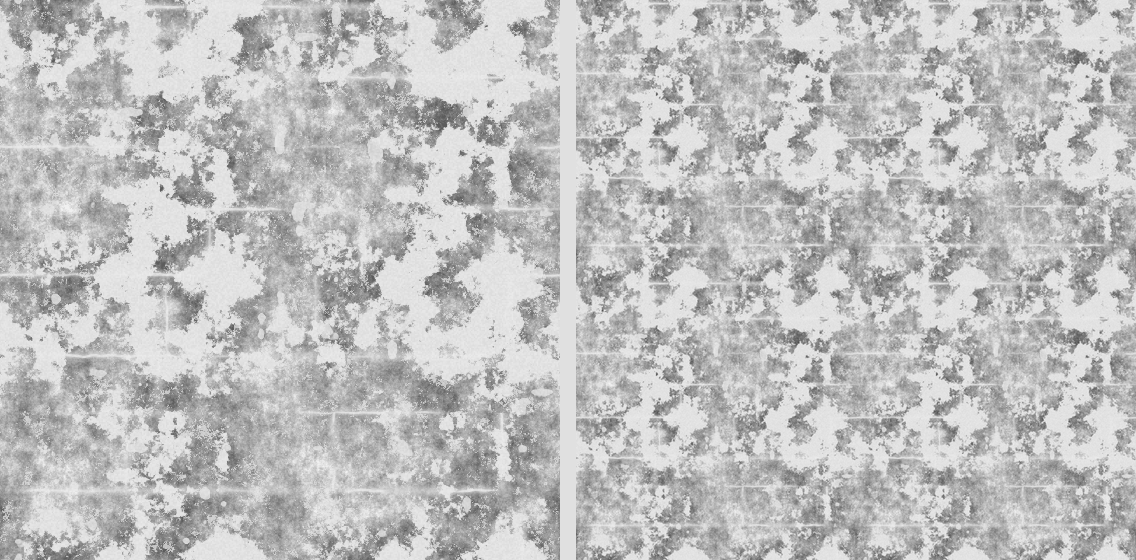
Left, the tile; right, the same tile 2 across and 2 down.
A WebGL 1 fragment shader for this texture:

```glsl
precision highp float;
// Weathered block wall in greys: eight uneven courses with faint pale joints.
// Ragged light flakes over mottled stone repeat twice across and twice down,
// varied by noise that spans the whole tile. All noise wraps at the edges.

uniform vec2 u_resolution;

float hash(vec2 p) {
  vec3 q = fract(p.xyx * vec3(0.1031, 0.1030, 0.0973));
  q += dot(q, q.yzx + 33.33);
  return fract((q.x + q.y) * q.z);
}

// Value noise that wraps after a whole number of cells
float noise(vec2 uv, vec2 cells, float seed) {
  vec2 p = uv * cells, i = floor(p), f = fract(p);
  f = f * f * (3.0 - 2.0 * f);
  vec2 a = mod(i, cells) + seed, b = mod(i + 1.0, cells) + seed;
  return mix(mix(hash(a), hash(vec2(b.x, a.y)), f.x),
             mix(hash(vec2(a.x, b.y)), hash(b), f.x), f.y);
}

float fbm(vec2 uv, float cells, float gain, float seed) {
  float sum = 0.0, total = 0.0, amp = 1.0;
  for (int k = 0; k < 6; k++) {
    sum += amp * noise(uv, vec2(cells), seed);
    total += amp;
    amp *= gain;
    cells *= 2.0;
    seed += 17.0;
  }
  return sum / total;
}

// Soft mortar glow with a thin crisp core, worn away along its length
float joint(float d, float wear, float core) {
  float glow = exp(-d * d / 0.00008);
  float line = exp(-d * d / 0.000004);
  return wear * (0.55 * glow + 0.6 * core * line);
}

void main() {
  vec2 uv = gl_FragCoord.xy / u_resolution;
  vec2 halfTile = uv * 2.0;
  float grain = noise(uv, vec2(400.0), 7.0) - 0.5;
  float broad = noise(uv, vec2(5.0), 61.0) - 0.5;

  // Mottled stone with vertical streaks
  float mottle = fbm(halfTile, 5.0, 0.72, 211.0) - 0.5;
  float detail = fbm(uv, 24.0, 0.85, 331.0) - 0.5;
  float streak = noise(uv, vec2(190.0, 36.0), 83.0) - 0.5;
  float grey = 0.645 + 0.75 * mottle + 0.6 * detail
             + 0.07 * streak + 0.10 * grain - 0.08 * broad;

  // Ragged pale patches, small flecks and smooth chips
  float cover = fbm(halfTile, 5.0, 0.70, 131.0) + 0.14 * broad + 0.25 * detail;
  float flake = smoothstep(0.515, 0.575, cover);
  float fleck = smoothstep(0.56, 0.66, fbm(uv, 40.0, 0.9, 421.0) + 0.2 * (cover - 0.5));
  float chip = smoothstep(0.77, 0.80, fbm(uv, 30.0, 0.3, 521.0));
  float pale = max(flake, max(0.75 * fleck, 0.85 * chip));

  // Bed joints: nearest of eight jittered course lines
  float wobble = 0.004 * (noise(uv, vec2(60.0), 97.0) - 0.5);
  float y = uv.y * 8.0;
  float bed = floor(y + 0.5);
  float bedOffset = y - bed - 0.24 * (hash(vec2(mod(bed, 8.0), 5.0)) - 0.5);
  float course = mod(bed - step(bedOffset, 0.0), 8.0);
  float bedWear = smoothstep(0.25, 0.7, noise(uv, vec2(7.0, 8.0), 41.0));
  float core = smoothstep(0.35, 0.75, noise(uv, vec2(14.0), 53.0));
  float bedDist = bedOffset / 8.0 + wobble;
  float mortar = joint(bedDist, bedWear, core);

  // Head joints: three uneven blocks in each course
  float x = uv.x * 3.0 + hash(vec2(course, 19.0));
  float head = floor(x + 0.5);
  vec2 id = vec2(mod(head, 3.0), course + 29.0);
  float headDist = (x - head - 0.4 * (hash(id) - 0.5)) / 3.0 + wobble;
  float headWear = smoothstep(0.1, 0.6, hash(id + 43.0))
                 * smoothstep(0.15, 0.6, noise(uv, vec2(16.0), 71.0));
  mortar = max(mortar, joint(headDist, headWear, core));

  // Narrow shadow under the better kept bed joints
  float shade = exp(-pow((bedDist + 0.006) / 0.003, 2.0)) * bedWear * core;
  grey -= 0.07 * shade;

  // Layer the surfaces
  float tone = mix(grey, 0.885 + 0.05 * grain, pale);
  tone = mix(tone, 0.91 + 0.04 * grain, clamp(mortar, 0.0, 0.9));
  gl_FragColor = vec4(vec3(clamp(tone, 0.36, 0.94)), 1.0);
}
```
